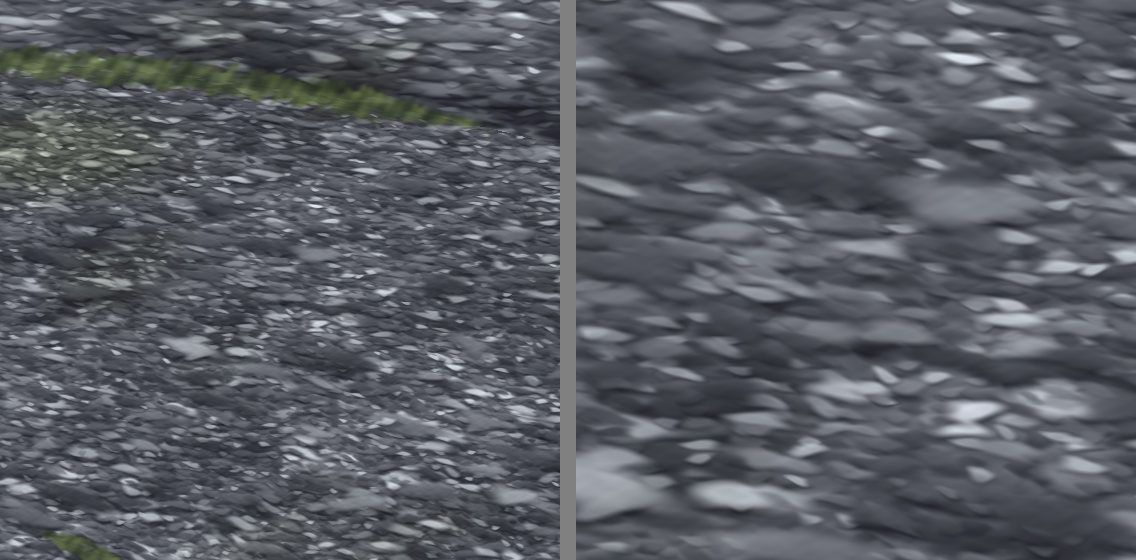
Left, the full canvas; right, a detail of the centre.
A WebGL 1 fragment shader for this texture:

```glsl
precision highp float;
uniform vec2 u_resolution;

vec3 hash3(vec2 cell) {
  vec3 k = vec3(dot(cell, vec2(127.1, 311.7)), dot(cell, vec2(269.5, 183.3)), dot(cell, vec2(419.2, 371.9)));
  return fract(sin(k) * 43758.5453);
}

// Layered sines, roughly -1..1
float waves(vec2 p) {
  return (sin(p.x + 1.7 * sin(p.y * 0.8)) + sin(p.y * 1.3 + 1.4 * sin(p.x * 0.7 + 2.0))
    + 0.6 * sin(p.x * 2.1 - p.y * 1.8 + 1.0)) / 2.6;
}

// Scatters flat, soft-edged stones with a shaded underside over a tone
float layStones(float tone, vec2 p, vec2 cells, float density, float strength, float seed) {
  vec2 g = p * cells;
  vec2 base = floor(g);
  for (int j = -1; j <= 1; j++) {
    for (int i = -1; i <= 1; i++) {
      vec2 cell = base + vec2(float(i), float(j));
      vec3 place = hash3(cell + seed);
      vec3 kind = hash3(cell + seed + 57.3);
      vec2 radius = mix(vec2(0.34, 0.28), vec2(0.75, 0.6), vec2(kind.x, kind.y * 0.7 + kind.x * 0.3));
      vec2 d = (g - cell - 0.15 - 0.7 * place.xy) / radius;
      d.y += (kind.z - 0.5) * 0.8 * d.x + 0.13 * sin(d.x * 3.0 + kind.x * 6.3);
      d.x += 0.2 * sin(d.y * 3.0 + kind.y * 6.3);
      float present = step(place.z, density) * strength;
      float shadow = 1.0 - smoothstep(0.4, 1.25, length(d + vec2(-0.1, 0.5)));
      float stone = 1.0 - smoothstep(0.4, 1.15, length(d));
      float pale = fract(kind.z * 7.0 + place.x * 3.0);
      float shade = 0.215 + 0.27 * pale + 0.33 * pow(pale, 5.0) + 0.04 * d.y;
      tone = mix(tone, tone * 0.68, shadow * present);
      tone = mix(tone, shade, stone * present);
    }
  }
  return tone;
}

void main() {
  vec2 p = gl_FragCoord.xy / u_resolution;

  // Grass strip sloping down to the right
  float ridge = p.y - (0.89 - 0.045 * p.x - 0.105 * p.x * p.x);
  float above = smoothstep(-0.01, 0.01, ridge);

  // Slope of the bed; stones shrink with distance up to the strip
  vec2 bed = vec2(p.x, p.y + 0.15 * p.x);
  bed.y += 0.25 * p.y * p.y + 0.004 * waves(p * 23.0);
  vec2 bank = vec2(p.x * 0.55 + 3.0, (p.y + 0.06 * p.x) * 0.85);
  vec2 q = ridge > 0.0 ? bank : bed;

  // Soft fine gravel below, larger stones between, sparse grit on top
  float tone = 0.35 + 0.04 * waves(q * vec2(120.0, 240.0));
  tone = layStones(tone, q, vec2(50.0, 88.0), 0.95, 0.75, 3.0);
  tone = layStones(tone, q, vec2(28.0, 58.0), 0.68, 0.88, 19.0);
  tone = layStones(tone, q, vec2(17.0, 38.0), 0.42, 0.9, 41.0);
  tone = layStones(tone, q, vec2(46.0, 86.0), 0.45, 0.72, 97.0);
  tone = layStones(tone, q, vec2(24.0, 52.0), 0.22, 0.9, 151.0);
  tone = layStones(tone, q, vec2(10.0, 26.0), 0.13, 0.9, 73.0);
  tone += 0.015 * waves(q * vec2(240.0, 390.0) + 4.0);

  // Broad patches and the shaded bank
  tone *= 1.07 + 0.15 * waves(p * vec2(9.0, 14.0) + 2.0) + 0.14 * waves(p * vec2(23.0, 41.0));
  float bankShade = above * (1.0 - smoothstep(0.04, 0.12, ridge));
  tone *= 1.0 - 0.38 * bankShade * smoothstep(0.1, 0.55, p.x);
  tone *= 1.0 + 0.15 * smoothstep(0.1, 0.18, ridge) * smoothstep(0.4, 0.8, p.x);
  vec3 color = tone * vec3(0.97, 1.0, 1.0) + vec3(0.0, 0.0, 0.034);

  // Faint moss tint on the gravel
  float moss = smoothstep(0.3, 0.9, waves(p * vec2(7.0, 11.0) + 5.0));
  moss = max(moss * 0.5, 1.0 - smoothstep(0.04, 0.2, length((p - vec2(0.1, 0.73)) * vec2(0.6, 1.5))));
  color = mix(color, tone * vec3(0.92, 0.97, 0.87), moss * 0.8);

  // Grass strip and the tuft in the lower corner, with gravel showing through
  float blades = 0.36 + 0.1 * waves(p * vec2(130.0, 95.0)) + 0.14 * waves(p * vec2(57.0, 80.0) + 3.0);
  float fray = 0.008 * waves(p * vec2(65.0, 90.0)) + 0.007 * waves(p * vec2(150.0, 140.0));
  float width = 0.024 * (1.0 - smoothstep(0.6, 0.95, p.x));
  float grass = 1.0 - smoothstep(-0.01, 0.01, abs(ridge) - width + fray);
  grass *= 1.0 - smoothstep(0.82, 0.92, p.x);
  vec2 tuft = p - vec2(0.16, 0.015);
  tuft.y += 0.4 * tuft.x;
  grass = max(grass, 1.0 - smoothstep(0.8, 1.15, length(tuft / vec2(0.075, 0.02)) + fray * 20.0));
  vec3 green = mix(vec3(0.17, 0.21, 0.14), vec3(0.43, 0.49, 0.28), smoothstep(0.15, 0.6, blades));
  color = mix(color, green, grass * 0.75);

  gl_FragColor = vec4(color, 1.0);
}
```
